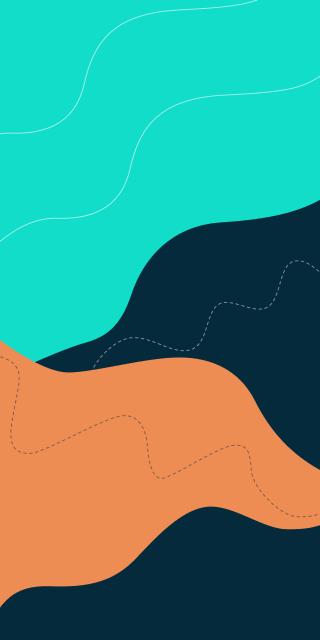
Give the GLSL for this background, as a WebGL 1 fragment shader.

```glsl
precision highp float;
// Flat layered waves: a teal sky with thin contour lines, a navy hill and an
// orange band, the last two decorated with dashed trails. Every outline is a
// smooth spline, traced to get distance, arc length and side at each pixel.

uniform vec2 u_resolution;

// Lengths are in percent of the canvas width; the canvas is 100 by 200.
const vec2 CANVAS = vec2(100.0, 200.0);
const vec3 TEAL = vec3(0.07, 0.865, 0.785);
const vec3 NAVY = vec3(0.015, 0.163, 0.235);
const vec3 ORANGE = vec3(0.933, 0.553, 0.325);
const vec3 WHITE = vec3(1.0);
const float CONTOUR_ALPHA = 0.6;
const float TRAIL_ALPHA = 0.5;
const float LINE_WIDTH = 0.28;
const float DASH_PERIOD = 1.85;
const float DASH_LENGTH = 1.05;
const vec2 CONTOUR_SHIFT = vec2(-14.3, 26.6);
const int STEPS = 16;

// State of the spline being traced; a knot is (position, handle).
vec2 target;
vec4 knot;
float nearest, arcNearest, arcLength;
bool below;
float pixel;

void moveTo(vec2 p, vec4 start) {
  target = p;
  knot = start;
  nearest = 1e4;
  arcNearest = 0.0;
  arcLength = 0.0;
  below = false;
}

// Traces a cubic Bezier from the current knot to the next one.
void curveTo(vec4 next) {
  vec2 c1 = knot.xy + knot.zw;
  vec2 c2 = next.xy - next.zw;
  vec2 a = knot.xy;
  for (int i = 1; i <= STEPS; i++) {
    float t = float(i) / float(STEPS);
    float s = 1.0 - t;
    vec2 b = s*s*s*knot.xy + 3.0*s*s*t*c1 + 3.0*s*t*t*c2 + t*t*t*next.xy;
    vec2 ab = b - a;
    vec2 ap = target - a;
    float len = length(ab);
    float h = clamp(dot(ap, ab) / dot(ab, ab), 0.0, 1.0);
    float d = length(ap - h * ab);
    if (d < nearest) {
      nearest = d;
      arcNearest = arcLength + h * len;
    }
    // Side test: toggles when the chord passes above the target.
    if ((a.x > target.x) != (b.x > target.x) && ap.y < ab.y * ap.x / ab.x) below = !below;
    arcLength += len;
    a = b;
  }
  knot = next;
}

// Coverage of the area under the traced spline.
float fillBelow() {
  float signedDist = below ? -nearest : nearest;
  return clamp(0.5 - signedDist / pixel, 0.0, 1.0);
}

// Coverage of a thin line along the traced spline.
float stroke() {
  float cover = clamp((0.5 * LINE_WIDTH - nearest) / pixel + 0.5, 0.0, 1.0);
  return min(cover, LINE_WIDTH / pixel);
}

float dashes() {
  float offCentre = abs(fract(arcNearest / DASH_PERIOD) - 0.5) * DASH_PERIOD;
  return stroke() * clamp((0.5 * DASH_LENGTH - offCentre) / pixel + 0.5, 0.0, 1.0);
}

float contour(vec2 p) {
  moveTo(p, vec4(-2.6, 122.4, 5.2, 4.4));
  curveTo(vec4(18.2, 131.8, 9.1, -0.3));
  curveTo(vec4(40.6, 147.1, 2.9, 13.0));
  curveTo(vec4(70.3, 170.3, 20.8, 1.0));
  curveTo(vec4(101.6, 177.3, 6.5, 4.7));
  return stroke();
}

float hill(vec2 p) {
  moveTo(p, vec4(-2.6, 80.7, 6.5, 3.1));
  curveTo(vec4(26.0, 92.7, 6.5, 1.8));
  curveTo(vec4(41.1, 108.1, 3.6, 10.9));
  curveTo(vec4(69.0, 130.5, 15.6, 1.0));
  curveTo(vec4(101.6, 138.5, 7.6, 4.7));
  return fillBelow();
}

float bandTop(vec2 p) {
  moveTo(p, vec4(-2.6, 95.8, 4.4, -3.6));
  curveTo(vec4(21.4, 83.6, 7.8, 0.0));
  curveTo(vec4(56.0, 88.3, 10.4, 0.0));
  curveTo(vec4(79.7, 74.7, 4.7, -9.4));
  curveTo(vec4(101.6, 52.3, 10.4, -5.2));
  return fillBelow();
}

float bandBottom(vec2 p) {
  moveTo(p, vec4(-2.6, 6.5, 3.1, 3.9));
  curveTo(vec4(15.6, 16.8, 12.5, -0.5));
  curveTo(vec4(43.0, 26.0, 7.0, 7.6));
  curveTo(vec4(65.9, 41.7, 7.8, 0.0));
  curveTo(vec4(89.8, 34.6, 7.3, 0.0));
  curveTo(vec4(101.6, 36.2, 3.9, 0.8));
  return fillBelow();
}

float hillTrail(vec2 p) {
  moveTo(p, vec4(28.4, 83.1, 1.0, 3.9));
  curveTo(vec4(41.7, 94.5, 5.7, 0.0));
  curveTo(vec4(57.3, 90.4, 4.7, 0.0));
  curveTo(vec4(64.6, 97.9, 1.3, 4.2));
  curveTo(vec4(70.6, 105.5, 3.6, 0.0));
  curveTo(vec4(81.0, 103.4, 3.6, 0.0));
  curveTo(vec4(87.2, 110.4, 1.3, 4.4));
  curveTo(vec4(93.0, 118.5, 3.6, 0.0));
  curveTo(vec4(102.1, 113.3, 3.1, -2.1));
  return dashes();
}

float bandTrail(vec2 p) {
  moveTo(p, vec4(-2.1, 88.8, 2.6, 0.0));
  curveTo(vec4(6.0, 82.3, 0.0, -4.7));
  curveTo(vec4(3.4, 64.6, 0.0, -4.7));
  curveTo(vec4(9.4, 58.3, 4.2, 0.0));
  curveTo(vec4(38.5, 70.1, 5.7, 0.3));
  curveTo(vec4(46.1, 60.4, 0.3, -4.2));
  curveTo(vec4(50.5, 50.5, 3.1, 0.0));
  curveTo(vec4(73.4, 60.9, 4.7, 0.0));
  curveTo(vec4(78.6, 52.6, 0.5, -5.2));
  curveTo(vec4(93.0, 38.5, 5.2, 0.0));
  curveTo(vec4(102.1, 40.4, 3.1, 1.3));
  return dashes();
}

void main() {
  vec2 p = gl_FragCoord.xy / u_resolution * CANVAS;
  pixel = CANVAS.x / u_resolution.x;

  // Layers from back to front.
  float lines = max(contour(p), contour(p - CONTOUR_SHIFT));
  vec3 color = mix(TEAL, WHITE, CONTOUR_ALPHA * lines);
  color = mix(color, NAVY, hill(p));
  color = mix(color, WHITE, TRAIL_ALPHA * hillTrail(p));
  color = mix(color, ORANGE, bandTop(p));
  color = mix(color, NAVY, TRAIL_ALPHA * bandTrail(p));
  color = mix(color, NAVY, bandBottom(p));
  gl_FragColor = vec4(color, 1.0);
}
```
